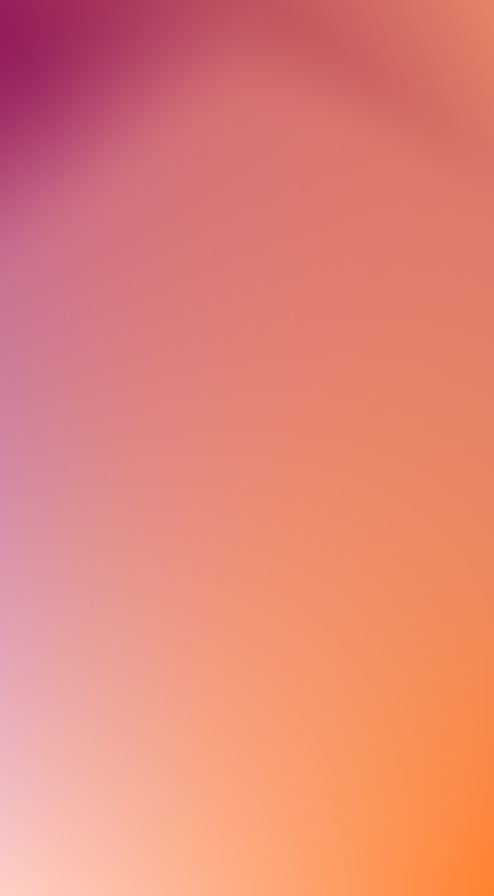
This background is drawn by a Shadertoy shader. Its source:

```glsl
#define DOME_APEX vec2(0.47, 0.05)
#define DOME_SLOPE 0.34
#define DOME_ROUNDNESS 0.1
#define SOFT_LEFT 0.14
#define SOFT_RIGHT 0.05
#define RIM_TILT 0.8

// Smooth cubic through four colours spaced evenly over t = 0..1
vec3 cubicRamp(float t, vec3 a, vec3 b, vec3 c, vec3 d) {
    float s = 3.0 * t;
    float s1 = s - 1.0, s2 = s - 2.0, s3 = s - 3.0;
    return -a * s1 * s2 * s3 / 6.0 + b * s * s2 * s3 / 2.0
           - c * s * s1 * s3 / 2.0 + d * s * s1 * s2 / 6.0;
}

// Smooth quadratic through three colours at t = 0, 0.5 and 1
vec3 quadraticRamp(float t, vec3 a, vec3 b, vec3 c) {
    return a * (2.0 * t - 1.0) * (t - 1.0)
           + b * 4.0 * t * (1.0 - t) + c * t * (2.0 * t - 1.0);
}

// Warm field: three vertical ramps blended across the canvas
vec3 warmField(float x, float depth) {
    vec3 left = cubicRamp(depth, vec3(0.765, 0.392, 0.569), vec3(0.792, 0.455, 0.576),
                                 vec3(0.867, 0.608, 0.690), vec3(1.0, 0.816, 0.784));
    vec3 middle = cubicRamp(depth, vec3(0.827, 0.439, 0.439), vec3(0.867, 0.490, 0.459),
                                   vec3(0.937, 0.580, 0.467), vec3(1.0, 0.671, 0.502));
    vec3 right = cubicRamp(depth, vec3(0.871, 0.478, 0.376), vec3(0.878, 0.494, 0.416),
                                  vec3(0.941, 0.533, 0.353), vec3(1.0, 0.510, 0.180));
    return quadraticRamp(x, left, middle, right);
}

// Rim above the dome: plum through crimson to peach
vec3 rimColour(float x, float depth) {
    float t = clamp(x - RIM_TILT * depth, 0.0, 1.0);
    return quadraticRamp(t, vec3(0.588, 0.118, 0.353), vec3(0.745, 0.314, 0.373),
                            vec3(0.894, 0.518, 0.408));
}

// Coverage of the dome, with a softer edge on the left
float domeMask(float x, float depth) {
    float across = x - DOME_APEX.x;
    float arch = sqrt(across * across + DOME_ROUNDNESS * DOME_ROUNDNESS) - DOME_ROUNDNESS;
    float edge = DOME_APEX.y + DOME_SLOPE * arch;
    float softness = mix(SOFT_LEFT, SOFT_RIGHT, smoothstep(0.0, 0.8, x));
    return smoothstep(-softness, softness, depth - edge);
}

void mainImage(out vec4 fragColor, in vec2 fragCoord) {
    vec2 uv = fragCoord / iResolution.xy;
    float depth = 1.0 - uv.y;
    vec3 colour = mix(rimColour(uv.x, depth), warmField(uv.x, depth), domeMask(uv.x, depth));
    fragColor = vec4(clamp(colour, 0.0, 1.0), 1.0);
}
```
